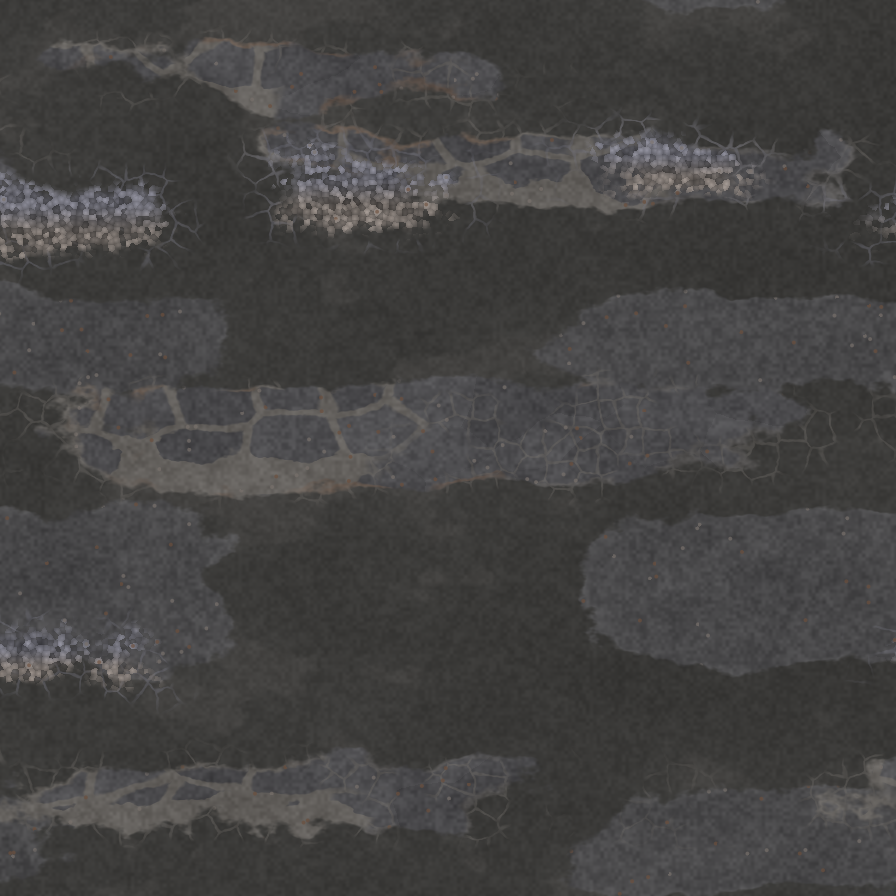
A three.js fragment shader for this texture:

```glsl
// Weathered dark plaster: ragged, mostly horizontal bands of cracked mortar,
// grey slabs and exposed gravel on a charcoal coat. Patch outlines come from
// superellipses roughened by fbm; cracks, plates and stones are cellular noise.
varying vec2 vUv;

const vec3 COAT = vec3(0.232, 0.229, 0.222);
const vec3 WORN = vec3(0.285, 0.278, 0.270);
const vec3 SLAB = vec3(0.292, 0.290, 0.298);
const vec3 PLATE = vec3(0.290, 0.288, 0.298);
const vec3 MORTAR = vec3(0.385, 0.372, 0.358);
const vec3 STONE_COOL = vec3(0.43, 0.43, 0.47);
const vec3 STONE_WARM = vec3(0.47, 0.44, 0.42);
const vec3 RUST = vec3(0.42, 0.31, 0.24);
const float EDGE = 0.003;        // softness of patch outlines
const float ROUGHNESS = 0.085;   // how far noise eats into the outlines
const float GRAIN = 0.075;       // contrast of the fine grain
const vec2 PLATE_SCALE = vec2(11.0, 17.0);
const float CRACK_SCALE = 36.0;
const float STONE_SCALE = 150.0;

vec2 hash2(vec2 p) {
  vec3 h = fract(p.xyx * vec3(0.1031, 0.1030, 0.0973));
  h += dot(h, h.yzx + 33.33);
  return fract((h.xx + h.yz) * h.zy);
}

float valueNoise(vec2 p) {
  vec2 i = floor(p), f = fract(p);
  f = f * f * (3.0 - 2.0 * f);
  float low = mix(hash2(i).x, hash2(i + vec2(1.0, 0.0)).x, f.x);
  float high = mix(hash2(i + vec2(0.0, 1.0)).x, hash2(i + 1.0).x, f.x);
  return mix(low, high, f.y);
}

float fbm(vec2 p) {
  float sum = 0.0, amp = 0.5;
  for (int i = 0; i < 5; i++) {
    sum += amp * valueNoise(p);
    p = mat2(0.8, 0.6, -0.6, 0.8) * p * 2.1 + 7.3;
    amp *= 0.55;
  }
  return sum / 1.055;
}

// Cellular noise: nearest distance, gap to the second nearest, cell id.
vec3 cells(vec2 p) {
  vec2 base = floor(p);
  float near = 8.0, next = 8.0, id = 0.0;
  for (int y = -1; y <= 1; y++)
    for (int x = -1; x <= 1; x++) {
      vec2 cell = base + vec2(x, y);
      float d = length(cell + 0.1 + 0.8 * hash2(cell) - p);
      next = min(next, max(near, d));
      if (d < near) { near = d; id = hash2(cell + 51.7).y; }
    }
  return vec3(near, next - near, id);
}

// Position relative to a patch, in half sizes, wrapping at the borders.
vec2 patchSpace(vec2 p, vec2 center, vec2 extent) {
  return (fract(p - center + 0.5) - 0.5) / extent;
}

float patchDepth(vec2 q, float height) {
  return (1.0 - sqrt(length(q * q))) * height;
}

float cover(float depth) { return smoothstep(-EDGE, EDGE, depth); }

void main() {
  vec2 p = vUv;
  float broad = fbm(p * vec2(5.0, 8.0) + 3.1);
  float ragged = fbm(p * vec2(13.0, 20.0) + 19.0);
  float erosion = ROUGHNESS * (0.6 * ragged + 0.4 * broad - 0.5);
  vec2 warped = p + 0.022 * (vec2(ragged, fbm(p * 17.0 + 41.0)) - 0.5);
  vec3 plates = cells(warped * PLATE_SCALE);
  vec3 cracks = cells(warped * CRACK_SCALE);
  vec3 stones = cells(p * STONE_SCALE);
  float crackLine = 1.0 - smoothstep(0.03, 0.13, cracks.y);
  float patchy = smoothstep(0.38, 0.6, valueNoise(p * 24.0 + 8.0));

  // Charcoal coat with faint worn areas
  vec3 color = COAT + 0.05 * (broad - 0.5);
  color = mix(color, WORN, 0.5 * smoothstep(0.53, 0.6, 0.5 * (broad + ragged)));

  // Broad grey slabs
  float slab = -1.0;
  for (int i = 0; i < 5; i++) {
    float k = float(i), row = floor(k / 2.0), left = mod(k, 2.0);
    vec2 extent = vec2(0.21 - 0.05 * left, 0.055 + 0.035 * mod(row, 2.0));
    vec2 center = vec2(0.86 - 0.77 * left, 0.62 - 0.28 * row);
    slab = max(slab, patchDepth(patchSpace(p, center, extent), extent.y));
  }
  slab += erosion;
  float slabRim = cover(slab) * (1.0 - smoothstep(0.0, 0.010, slab));
  color = mix(color, SLAB + 0.07 * (ragged - 0.5), 0.85 * cover(slab));
  color += 0.035 * slabRim * patchy;

  // Cracked strips: mortared plates on the left, fine crazing on the right
  float strip = -1.0;
  vec2 q = vec2(0.0);
  for (int i = 0; i < 4; i++) {
    float k = float(i), width = 0.31 + 0.1 * sin(k * 1.57);
    vec2 extent = vec2(width, 0.13 * width);
    vec2 center = vec2(0.33 + 0.17 * mod(k, 3.0), 0.115 + 0.8 * sin(k * 0.5236));
    vec2 local = patchSpace(p, center, extent);
    float depth = patchDepth(local, extent.y);
    if (depth > strip) { strip = depth; q = local; }
  }
  strip += erosion;
  float crazed = smoothstep(-0.06, 0.06, q.x - 0.1 + 1.2 * (broad - 0.5));
  float lowFill = 1.0 - smoothstep(-0.65, -0.1, q.y + 1.2 * (ragged - 0.5));
  float joint = 1.0 - smoothstep(0.0, 0.08, plates.y - 0.07 - 0.6 * lowFill);
  float rim = (1.0 - smoothstep(0.002, 0.007, strip)) * patchy;
  float mortar = mix(max(joint, rim), 0.55 * max(crackLine * patchy, rim), crazed);
  vec3 stripColor = mix(PLATE + 0.04 * (plates.z - 0.5), MORTAR, mortar);
  stripColor += 0.10 * (ragged - 0.5);
  color = mix(color, stripColor, cover(strip));
  float spill = smoothstep(-0.02, -0.004, strip) * (1.0 - cover(strip));
  color = mix(color, MORTAR, 0.5 * spill * crackLine * patchy);
  color = mix(color, RUST, 0.4 * rim * cover(strip) * smoothstep(0.56, 0.66, broad));

  // Exposed gravel with a web of pale cracks around it
  float gravel = -1.0, gravelHeight = 0.0;
  for (int i = 0; i < 4; i++) {
    float k = float(i);
    vec2 extent = vec2(0.095, 0.036) * (1.0 - 0.1 * k);
    vec2 center = vec2(0.06 + 0.35 * mod(k, 3.0), 0.755 + 0.03 * k - 0.58 * step(2.5, k));
    vec2 local = patchSpace(p, center, extent);
    float depth = patchDepth(local, extent.y);
    if (depth > gravel) { gravel = depth; gravelHeight = local.y; }
  }
  gravel += erosion;
  float web = smoothstep(-0.035, -0.01, gravel) * crackLine * patchy;
  color = mix(color, STONE_COOL, 0.45 * web);
  vec3 stoneColor = mix(STONE_WARM, STONE_COOL, smoothstep(-0.5, 0.5, gravelHeight));
  stoneColor *= (0.62 + 0.7 * stones.z) * (1.1 - 0.35 * stones.x);
  float loose = smoothstep(-0.008, 0.012, gravel + 0.016 * (stones.z - 0.5));
  color = mix(color, stoneColor, 0.9 * loose);

  // Fine grain and a few rusty or pale chips
  float grain = 0.6 * valueNoise(p * 250.0) + 0.4 * valueNoise(p * 110.0 + 5.0) - 0.5;
  color += GRAIN * grain * (0.8 + 0.6 * cover(max(slab, strip)));
  float chip = step(0.975, stones.z) * (1.0 - smoothstep(0.2, 0.45, stones.x));
  vec3 chipColor = mix(RUST, STONE_WARM, step(0.987, stones.z));
  color = mix(color, chipColor, 0.7 * chip * cover(max(slab, strip)));

  gl_FragColor = vec4(color, 1.0);
}
```
